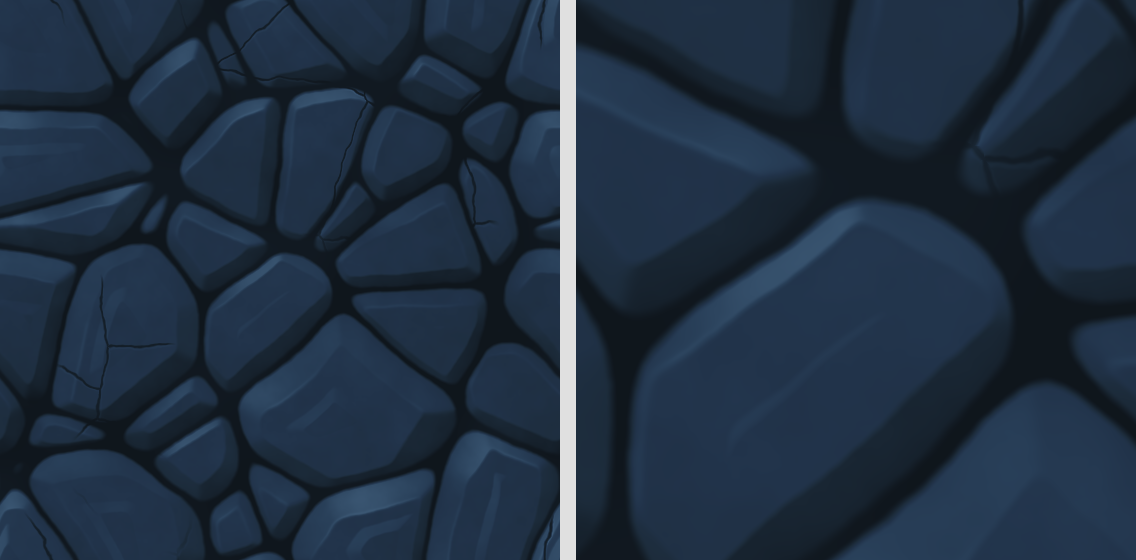
Left: the whole. Right: its middle third, enlarged.
Give the GLSL for this texture, as a Shadertoy shader.

```glsl
const int STONES = 6;               // stone sites per side
const int CRACKS = 5;               // crack cells per side
const float JITTER = 0.9;
const float SIZE_SPREAD = 1.3;      // how far big stones push out small ones
const float CORNER_ROUND = 0.065;
const float FACET_BLEND = 0.022;
const vec2 GAP = vec2(0.005, 0.05);
const vec2 RIM_WIDTH = vec2(0.09, 0.33);
const vec2 CORE_INSET = vec2(0.16, 0.5);
const vec2 LIGHT = vec2(-0.42, 0.907);
const vec2 CORE_LIGHT = vec2(-0.75, 0.66);
const float FACE_TONE = 1.9;
const float GAP_TONE = -0.6;
const vec3 RAMP[5] = vec3[5](
    vec3(0.08, 0.12, 0.16), vec3(0.11, 0.17, 0.23), vec3(0.13, 0.20, 0.29),
    vec3(0.16, 0.25, 0.35), vec3(0.23, 0.34, 0.45));

struct Stone {
    vec2 centre;
    float weight, id, edge;
    vec3 rim, core;                 // xy: facet direction, z: distance inside
};

ivec2 wrap(ivec2 cell, int n) { return (cell + 8 * n) % n; }

vec3 hash3(ivec2 cell, int salt) {
    uvec3 v = uvec3(ivec3(cell, salt)) * 1664525u + 1013904223u;
    v.x += v.y * v.z; v.y += v.z * v.x; v.z += v.x * v.y;
    v ^= v >> 16u;
    v.x += v.y * v.z; v.y += v.z * v.x; v.z += v.x * v.y;
    return vec3(v >> 8u) / 16777216.0;
}

// Value noise that repeats after n cells
float noise(vec2 uv, int n, int salt) {
    vec2 q = uv * float(n), f = fract(q);
    ivec2 c = ivec2(floor(q));
    f = f * f * (3.0 - 2.0 * f);
    float a = hash3(wrap(c, n), salt).x;
    float b = hash3(wrap(c + ivec2(1, 0), n), salt).x;
    float d = hash3(wrap(c + ivec2(0, 1), n), salt).x;
    float e = hash3(wrap(c + ivec2(1, 1), n), salt).x;
    return mix(mix(a, b, f.x), mix(d, e, f.x), f.y);
}

float fbm(vec2 uv, int n, int salt) {
    float sum = 0.0, amp = 0.5;
    for (int i = 0; i < 4; i++) {
        sum += amp * noise(uv, n, salt + i);
        n *= 2;
        amp *= 0.5;
    }
    return sum / 0.9375;
}

// Site position and weight
vec3 site(ivec2 cell, int n, int salt) {
    vec3 h = hash3(wrap(cell, n), salt);
    return vec3(vec2(cell) + 0.5 + (h.xy - 0.5) * JITTER, SIZE_SPREAD * h.z * h.z);
}

// Weighted Voronoi stone with rounded outline, bevelled rim and inner ridge
Stone stoneAt(vec2 p) {
    ivec2 base = ivec2(floor(p)), ownCell = base;
    vec3 own = vec3(0.0);
    float best = 1e9;
    for (int y = -3; y <= 3; y++)
    for (int x = -3; x <= 3; x++) {
        vec3 s = site(base + ivec2(x, y), STONES, 1);
        float power = dot(p - s.xy, p - s.xy) - s.z;
        if (power < best) { best = power; own = s; ownCell = base + ivec2(x, y); }
    }
    float scale = mix(0.65, 1.1, own.z / SIZE_SPREAD), edgeSum = 0.0;
    vec3 rimSum = vec3(0.0), coreSum = vec3(0.0);
    for (int y = -3; y <= 3; y++)
    for (int x = -3; x <= 3; x++) {
        ivec2 cell = base + ivec2(x, y);
        if (cell == ownCell) continue;
        vec3 s = site(cell, STONES, 1);
        vec2 away = s.xy - own.xy;
        float span = length(away);
        float d = (dot(p - s.xy, p - s.xy) - s.z - best) / (2.0 * span);
        vec3 h = hash3(wrap(cell, STONES) + 16 * wrap(ownCell, STONES), 2);
        float rimWidth = scale * mix(RIM_WIDTH.x, RIM_WIDTH.y, h.x);
        float coreWidth = rimWidth + mix(CORE_INSET.x, CORE_INSET.y, h.y);
        vec3 dir = vec3(away / span, 1.0);
        edgeSum += exp(-d / CORNER_ROUND);
        rimSum += dir * exp((rimWidth - d) / FACET_BLEND);
        coreSum += dir * exp((coreWidth - d) / FACET_BLEND);
    }
    return Stone(own.xy, own.z, hash3(wrap(ownCell, STONES), 3).x,
        -CORNER_ROUND * log(edgeSum),
        vec3(rimSum.xy / rimSum.z, -FACET_BLEND * log(rimSum.z)),
        vec3(coreSum.xy / coreSum.z, -FACET_BLEND * log(coreSum.z)));
}

// Distance to the nearest crack line
float crackDistance(vec2 p) {
    ivec2 base = ivec2(floor(p));
    vec3 first = vec3(0.0, 0.0, 1e9), second = first;
    for (int y = -1; y <= 1; y++)
    for (int x = -1; x <= 1; x++) {
        vec2 c = site(base + ivec2(x, y), CRACKS, 4).xy;
        vec3 s = vec3(c, dot(p - c, p - c));
        if (s.z < first.z) { second = first; first = s; }
        else if (s.z < second.z) second = s;
    }
    return (second.z - first.z) / (2.0 * length(second.xy - first.xy));
}

vec3 ramp(float tone) {
    tone = clamp(tone, -0.7, 4.0);
    int i = int(clamp(floor(tone), 0.0, 3.0));
    return mix(RAMP[i], RAMP[i + 1], tone - float(i));
}

void mainImage(out vec4 fragColor, in vec2 fragCoord) {
    vec2 uv = fragCoord / iResolution.xy;
    vec2 bend = vec2(noise(uv, 7, 10), noise(uv, 7, 11)) - 0.5;
    vec2 ragged = vec2(fbm(uv, 24, 12), fbm(uv, 24, 16)) - 0.5;
    vec2 p = (uv + 0.025 * bend + 0.006 * ragged) * float(STONES);
    Stone s = stoneAt(p);
    float patches = noise(uv, 9, 20);

    // Painted face
    float tone = FACE_TONE + 0.4 * (s.id - 0.5) + 0.3 * dot(p - s.centre, LIGHT);
    tone += 0.9 * (fbm(uv, 4, 21) - 0.5) + 0.5 * (fbm(uv, 28, 25) - 0.5);

    // Inner ridge on the larger stones
    float inside = smoothstep(-0.015, 0.02, s.rim.z);
    float large = smoothstep(0.25, 0.45, s.weight) * inside;
    float coreLit = max(dot(s.core.xy, CORE_LIGHT), 0.0);
    float band = smoothstep(-0.13, -0.1, s.core.z) * (1.0 - smoothstep(-0.01, 0.015, s.core.z));
    tone += large * (band * coreLit * mix(0.3, 1.3, patches) - 0.15 * smoothstep(0.0, 0.02, s.core.z));

    // Bevelled rim, lit from above
    float lit = dot(s.rim.xy, LIGHT);
    float rimTone = lit > 0.0 ? pow(lit, 1.4) * mix(0.3, 2.3, patches) : 1.35 * lit;
    tone += (1.0 - inside) * (rimTone - 0.08);
    float ridge = exp(-pow(s.rim.z / 0.02, 2.0));
    tone += ridge * 0.55 * smoothstep(-0.9, 0.8, lit) * smoothstep(0.2, 0.8, noise(uv, 13, 30));

    // Cracks with a lit lip
    vec2 q = (uv + 0.03 * bend + 0.02 * ragged) * float(CRACKS);
    float cracked = smoothstep(0.48, 0.62, noise(uv, 5, 31)) * step(0.3, s.id);
    float lip = 1.0 - smoothstep(0.004, 0.02, crackDistance(q + 0.018 * LIGHT));
    float crack = 1.0 - smoothstep(0.003, 0.018, crackDistance(q));
    tone += 0.4 * cracked * lip;
    tone = mix(tone, -0.3, 0.9 * cracked * crack);

    // Shadowed gaps
    tone -= 0.7 * exp(-max(s.edge, 0.0) / 0.06);
    tone = mix(GAP_TONE + 0.5 * (patches - 0.5), tone, smoothstep(GAP.x, GAP.y, s.edge));
    fragColor = vec4(ramp(tone), 1.0);
}
```
